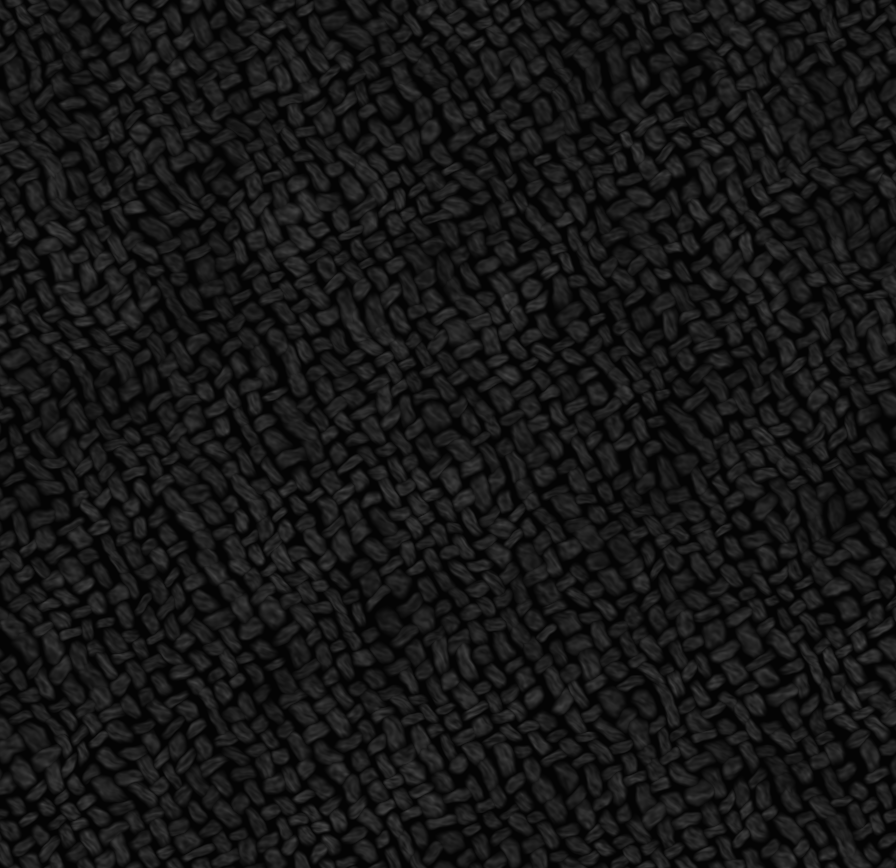
Reproduce this texture procedurally as a WebGL 2 fragment shader.

```glsl
#version 300 es
precision highp float;
// Dark, coarse plain-weave cloth seen flat, with its yarns turned off the axes.
// Each lattice cell shows one rounded yarn crossing, alternately warp or weft;
// jitter, bending and stretched gradient noise make it irregular and fibrous.

uniform vec2 u_resolution;
out vec4 fragColor;

const float CELLS = 42.0;                   // yarn pitches per canvas height
const float WEAVE_ANGLE = 0.55;             // weft direction in radians
const vec2 WARP_HALF = vec2(0.40, 0.67);    // half sizes, in pitches
const vec2 WEFT_HALF = vec2(0.57, 0.33);
const float JITTER = 0.20;
const float TILT = 0.45;
const float BEND = 0.75;
const float FLIP_CHANCE = 0.09;             // weft crossings skipped by the warp
const float EDGE_INNER = 0.58;
const float EDGE_OUTER = 1.14;
const float FIBRE_CONTRAST = 0.85;
const float PATCH_CONTRAST = 0.35;
const float GAP_TONE = 0.014;
const float YARN_TONE = 0.122;

float hash(vec2 p) {
    vec3 q = fract(vec3(p.xyx) * 0.1031);
    q += dot(q, q.yzx + 33.33);
    return fract((q.x + q.y) * q.z);
}

vec2 hash2(vec2 p) {
    return vec2(hash(p + 17.3), hash(p + 71.9));
}

float cornerSlope(vec2 cell, vec2 offset) {
    float angle = 6.28318 * hash(cell + 5.7);
    return dot(vec2(cos(angle), sin(angle)), offset);
}

// Gradient noise, roughly -0.7 to 0.7
float gradientNoise(vec2 p) {
    vec2 i = floor(p), f = fract(p);
    vec2 s = f * f * f * (f * (f * 6.0 - 15.0) + 10.0);
    float low = mix(cornerSlope(i, f),
                    cornerSlope(i + vec2(1, 0), f - vec2(1, 0)), s.x);
    float high = mix(cornerSlope(i + vec2(0, 1), f - vec2(0, 1)),
                     cornerSlope(i + vec2(1, 1), f - vec2(1, 1)), s.x);
    return mix(low, high, s.y);
}

mat2 rotation(float angle) {
    float c = cos(angle), s = sin(angle);
    return mat2(c, -s, s, c);
}

// Light of the yarn crossing that belongs to one cell
float crossing(vec2 p, vec2 cell) {
    float pick = hash(cell + 131.0);
    bool isWarp = mod(cell.x + cell.y, 2.0) < 0.5 || pick < FLIP_CHANCE;
    vec2 random = hash2(cell);

    vec2 centre = cell + 0.5 + JITTER * (random - 0.5);
    vec2 q = rotation(TILT * (hash(cell + 211.0) - 0.5)) * (p - centre);

    // Thickness belongs to the whole yarn, length to the crossing
    float thickness = mix(0.84, 1.18, hash(isWarp ? vec2(cell.x, 3.0) : vec2(9.0, cell.y)));
    float stretch = mix(0.82, 1.2, random.x);
    vec2 size = isWarp ? WARP_HALF * vec2(thickness, stretch)
                       : WEFT_HALF * vec2(stretch, thickness);

    // Rounded block with a soft rim
    vec2 r = abs(q) / size;
    float radius = pow(dot(r * r, r) + 1e-6, 1.0 / 3.0);
    float cover = 1.0 - smoothstep(EDGE_INNER, EDGE_OUTER, radius);

    // Fibres run along the yarn with a slight twist
    vec2 along = isWarp ? q.yx : q;
    along.y += 0.3 * along.x;
    float fibre = gradientNoise(along * vec2(1.5, 4.2) + random * 90.0)
                + 0.4 * gradientNoise(along * vec2(3.4, 6.5) + random.yx * 70.0);
    float tone = mix(0.82, 1.18, random.y) * (1.0 + FIBRE_CONTRAST * fibre);
    return cover * tone;
}

void main() {
    vec2 uv = gl_FragCoord.xy / u_resolution.y;
    vec2 p = rotation(WEAVE_ANGLE) * uv * CELLS + 80.0;

    // Wavy yarn paths
    vec2 weave = p + BEND * vec2(gradientNoise(p * 0.31), gradientNoise(p * 0.31 + 43.0));
    weave += 0.14 * vec2(gradientNoise(p * 1.6 + 11.0), gradientNoise(p * 1.6 + 29.0));

    // Uppermost yarn among the neighbouring cells
    vec2 home = floor(weave);
    float light = 0.0;
    for (int y = -1; y <= 1; y++) {
        for (int x = -1; x <= 1; x++) {
            light = max(light, crossing(weave, home + vec2(x, y)));
        }
    }

    // Broad wear and a fine nap
    light *= 1.0 + PATCH_CONTRAST * gradientNoise(p * 0.17 + 61.0);
    light *= 1.0 + 0.25 * gradientNoise(p * 3.7 + 7.0);
    fragColor = vec4(vec3(GAP_TONE + YARN_TONE * light), 1.0);
}
```
